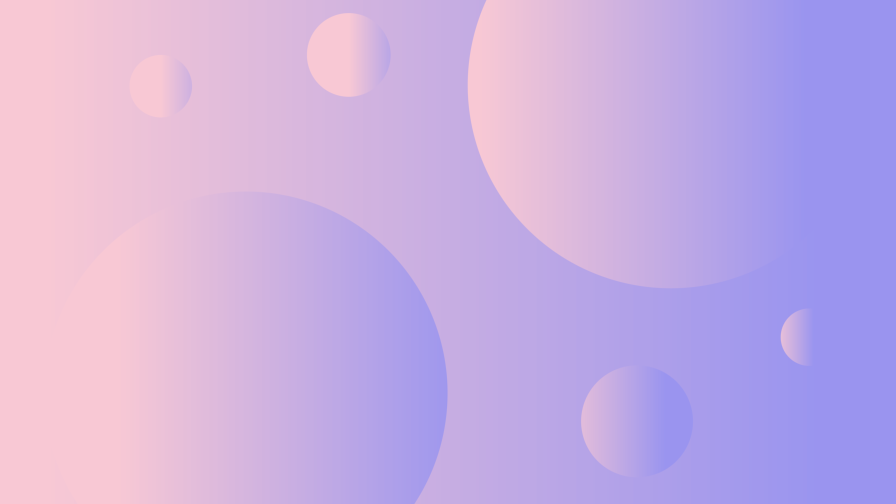
A Shadertoy shader for this background:

```glsl
// Soft pink-to-periwinkle backdrop with six floating discs.
// Every surface is the same horizontal two-colour ramp with its own start
// and end; discs are antialiased circle distances layered over the backdrop.

const vec3 PINK = vec3(0.972, 0.785, 0.832);
const vec3 PERIWINKLE = vec3(0.603, 0.582, 0.937);
const float BAND_COUNT = 40.0;    // faint vertical steps across a ramp
const float BAND_STRENGTH = 0.5;
const int DISC_COUNT = 6;

// Disc centre (xy) and radius (z), in canvas heights
const vec3 DISCS[DISC_COUNT] = vec3[](
    vec3(1.331, 0.831, 0.403),
    vec3(0.488, 0.220, 0.400),
    vec3(0.692, 0.891, 0.083),
    vec3(0.319, 0.829, 0.062),
    vec3(1.264, 0.164, 0.111),
    vec3(1.606, 0.331, 0.057)
);

// Ramp start and end, in disc radii from the centre
const vec2 DISC_RAMPS[DISC_COUNT] = vec2[](
    vec2(-0.95, 0.66),
    vec2(-0.64, 1.10),
    vec2(0.00, 1.50),
    vec2(0.00, 2.20),
    vec2(-1.45, 0.50),
    vec2(-1.25, 0.15)
);

// Pink to periwinkle between the two ends of span, lightly banded
vec3 rampColor(float x, vec2 span) {
    float t = clamp((x - span.x) / (span.y - span.x), 0.0, 1.0);
    float banded = floor(t * BAND_COUNT + 0.5) / BAND_COUNT;
    return mix(PINK, PERIWINKLE, mix(t, banded, BAND_STRENGTH));
}

// Disc coverage with an edge about one pixel wide
float discMask(vec2 offset, float radius, float pixel) {
    return 1.0 - smoothstep(-pixel, pixel, length(offset) - radius);
}

void mainImage(out vec4 fragColor, in vec2 fragCoord) {
    vec2 p = fragCoord / iResolution.y;
    float pixel = 0.75 / iResolution.y;

    // Backdrop
    vec3 color = rampColor(p.x, vec2(0.09, 1.62));

    // Discs
    for (int i = 0; i < DISC_COUNT; i++) {
        vec3 disc = DISCS[i];
        vec2 offset = p - disc.xy;
        vec3 discColor = rampColor(offset.x / disc.z, DISC_RAMPS[i]);
        color = mix(color, discColor, discMask(offset, disc.z, pixel));
    }

    fragColor = vec4(color, 1.0);
}
```
